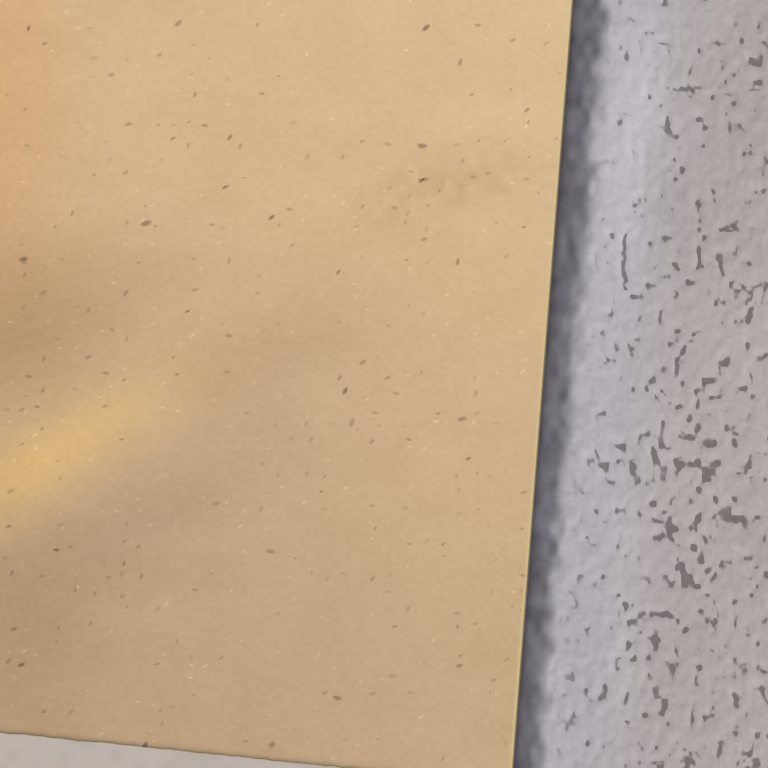
Reproduce this texture procedurally as a Shadertoy shader.

```glsl
#define EDGE_FOOT 0.669
#define EDGE_LEAN 0.078
#define STRIP_TOP 0.047
#define STRIP_SLOPE 0.103
#define SHADOW_WIDTH 0.042
#define SPECK_STRENGTH 0.62
#define PIT_STRENGTH 0.62
#define GRAIN 0.022

float hash(vec2 p) {
    vec3 q = fract(p.xyx * 0.1031);
    q += dot(q, q.yzx + 33.33);
    return fract((q.x + q.y) * q.z);
}

float noise(vec2 p) {
    vec2 i = floor(p), f = fract(p);
    f = f * f * (3.0 - 2.0 * f);
    return mix(mix(hash(i), hash(i + vec2(1, 0)), f.x),
               mix(hash(i + vec2(0, 1)), hash(i + vec2(1, 1)), f.x), f.y);
}

float fbm(vec2 p) {
    float sum = 0.0, amp = 0.5;
    for (int i = 0; i < 4; i++) {
        sum += amp * noise(p);
        p = p * 2.03 + 17.1;
        amp *= 0.5;
    }
    return sum;
}

// Soft elliptical blob, turned by an angle
float blob(vec2 p, vec2 centre, vec2 radius, float angle) {
    float c = cos(angle), s = sin(angle);
    vec2 d = p - centre;
    d = vec2(c * d.x + s * d.y, c * d.y - s * d.x) / radius;
    return exp(-dot(d, d));
}

// One jittered, slanted fleck per grid cell, kept inside its cell
float flecks(vec2 uv, float cells, float density, float size, float px) {
    vec2 p = uv * cells, id = floor(p);
    float kind = hash(id + cells * 3.1);
    vec2 jitter = vec2(hash(id + 11.7 + cells), hash(id + 47.3 + cells));
    vec2 d = fract(p) - mix(vec2(0.25), vec2(0.75), jitter);
    float a = mix(-0.3, 1.4, hash(id + 83.9));
    d = vec2(cos(a) * d.x + sin(a) * d.y, cos(a) * d.y - sin(a) * d.x);
    float radius = size * cells * mix(0.5, 1.1, hash(id + 29.4));
    float soft = max(0.5 * radius, px * cells);
    float shape = 1.0 - smoothstep(radius - soft, radius + soft, length(d * vec2(0.75, 1.5)));
    return shape * step(kind, density) * mix(0.3, 1.0, hash(id + 61.2));
}

vec3 paper(vec2 uv, float px) {
    // Broad light: pale at the top, duller toward the foot
    vec3 col = mix(vec3(0.735, 0.625, 0.495), vec3(0.835, 0.715, 0.56), smoothstep(-0.05, 1.0, uv.y));
    col += vec3(0.035, 0.035, 0.025) * smoothstep(0.2, 0.7, uv.x) * (1.0 - 0.6 * uv.y);
    col += vec3(0.0, -0.045, -0.07) * blob(uv, vec2(-0.02, 0.88), vec2(0.12, 0.3), 0.0);
    col -= vec3(0.08, 0.08, 0.07) * blob(uv, vec2(0.0, 0.57), vec2(0.2, 0.09), 0.35);
    col -= vec3(0.035, 0.035, 0.025) * blob(uv, vec2(0.36, 0.54), vec2(0.16, 0.07), 0.5);
    col -= vec3(0.045, 0.04, 0.025) * blob(uv, vec2(0.18, 0.32), vec2(0.2, 0.06), 0.45);
    col -= vec3(0.05) * blob(uv, vec2(0.0, 0.16), vec2(0.12, 0.16), 0.0);

    // Warm diagonal glow
    col += vec3(0.07, 0.045, -0.015) * blob(uv, vec2(0.1, 0.43), vec2(0.15, 0.045), 0.5);
    col += vec3(0.035, 0.02, -0.02) * blob(uv, vec2(0.0, 0.36), vec2(0.1, 0.05), 0.4);

    // Mottling, fine fibres and sparse dark flecks
    col += 0.035 * (fbm(uv * vec2(14.0, 20.0)) - 0.47);
    col += GRAIN * (noise(uv * vec2(170.0, 240.0)) - 0.5);
    float cluster = blob(uv, vec2(0.61, 0.765), vec2(0.1, 0.035), 0.15)
                  + 0.6 * blob(uv, vec2(0.53, 0.74), vec2(0.06, 0.05), 0.0);
    float patches = smoothstep(0.3, 0.7, noise(uv * 7.0 + 4.0));
    float marks = flecks(uv, 19.0, 0.13 + 0.25 * cluster, 0.0046, px)
                + 0.5 * flecks(uv + 0.37, 46.0, 0.08 + 0.16 * patches + 0.5 * cluster, 0.0032, px);
    col = mix(col, vec3(0.36, 0.29, 0.24), SPECK_STRENGTH * min(marks, 1.0));
    col += 0.07 * flecks(uv + 0.71, 60.0, 0.12, 0.0025, px);
    return col - vec3(0.05, 0.055, 0.06) * cluster * noise(uv * 65.0);
}

vec3 wall(vec2 uv, float offset) {
    // Bluish band beside the shadow, warmer grey farther out
    vec3 col = mix(vec3(0.70, 0.685, 0.71), vec3(0.685, 0.65, 0.645), smoothstep(0.06, 0.2, offset));
    col += 0.06 * (fbm(uv * vec2(16.0, 7.0) + 9.0) - 0.47);
    col += 0.04 * blob(uv, vec2(0.83, 0.86), vec2(0.035, 0.22), -0.08);

    // Rough pits, thickest in a vertical band, each with a lit rim
    float band = blob(uv, vec2(0.885, 0.38), vec2(0.065, 0.27), -0.05);
    float density = 0.12 * band + 0.045 * smoothstep(0.1, 0.25, offset)
                  + 0.06 * (noise(uv * vec2(18.0, 12.0)) - 0.5);
    vec2 p = uv * vec2(105.0, 82.0);
    p += 0.9 * vec2(noise(uv * 38.0), noise(uv * 38.0 + 31.0));
    float relief = 0.75 * noise(p) + 0.25 * noise(p * 2.1);
    float lit = 0.75 * noise(p + vec2(0.5, -0.5)) + 0.25 * noise(p * 2.1 + vec2(1.05, -1.05));
    float pit = smoothstep(0.72, 0.88, relief + density) * smoothstep(0.035, 0.085, offset);
    col += 0.07 * (lit - relief);
    col = mix(col, vec3(0.36, 0.33, 0.33), PIT_STRENGTH * pit);

    // Cast shadow with a ragged outer side
    float ragged = offset + 0.018 * (noise(uv * vec2(75.0, 45.0)) - 0.5);
    float width = SHADOW_WIDTH * mix(0.82, 1.1, uv.y);
    float shade = 1.0 - smoothstep(0.45 * width, 1.25 * width, ragged);
    vec3 shadow = vec3(0.40, 0.385, 0.415) + 0.12 * (noise(uv * vec2(90.0, 60.0)) - 0.5);
    col = mix(col, shadow, 0.9 * shade);
    return col * (1.0 - 0.35 * exp(-offset / 0.006)) + GRAIN * (noise(uv * 230.0) - 0.5);
}

void mainImage(out vec4 fragColor, in vec2 fragCoord) {
    vec2 uv = fragCoord / iResolution.xy;
    float px = 1.0 / min(iResolution.x, iResolution.y);
    float offset = uv.x - EDGE_FOOT - EDGE_LEAN * uv.y;
    float strip = STRIP_TOP - STRIP_SLOPE * uv.x - uv.y + 0.002 * (noise(uv * 90.0) - 0.5);

    // Sheet with a pale cut rim, and the light strip under it
    vec3 sheet = paper(uv, px);
    sheet = mix(sheet, vec3(0.84, 0.75, 0.53), 0.65 * smoothstep(-0.008, -0.003, offset));
    sheet = mix(sheet, vec3(0.34, 0.28, 0.18), 0.75 * smoothstep(-0.0035, -0.0005, offset));
    sheet *= 1.0 - 0.3 * exp(-abs(strip) / 0.0025);
    vec3 ledge = vec3(0.73, 0.69, 0.66) + 0.03 * (noise(uv * 60.0) - 0.5);
    sheet = mix(sheet, ledge, smoothstep(-px, px, strip - 0.001));

    vec3 col = mix(sheet, wall(uv, max(offset, 0.0)), smoothstep(-px, px, offset));
    fragColor = vec4(clamp(col, 0.0, 1.0), 1.0);
}
```
